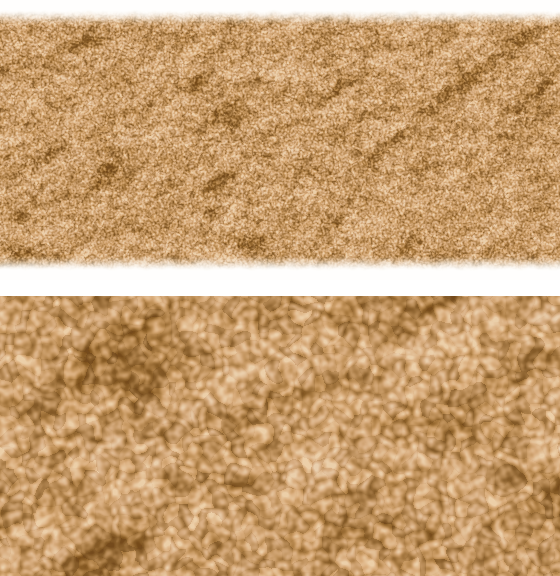
Top: the whole. Bottom: its middle third, enlarged.
This texture is drawn by a WebGL 2 fragment shader. Its source:

```glsl
#version 300 es
precision highp float;

#define CRUMB_SCALE 74.0
#define GRIT_SCALE 117.0
#define LUMP_SCALE 9.0
#define CRUMB_AMOUNT 0.58
#define GRIT_AMOUNT 0.52
#define RELIEF_AMOUNT 0.46
#define LUMP_AMOUNT 0.24
#define CREVICE_AMOUNT 1.7
#define CREVICE_ANGLE 0.68
#define LIGHT_STEP vec2(-0.005, 0.013)

uniform vec2 u_resolution;
out vec4 fragColor;

// Integer hash giving two values in 0..1
vec2 hash2(vec2 cell) {
    uvec2 v = uvec2(ivec2(cell)) * 1664525u + 1013904223u;
    v.x += v.y * 1664525u;
    v.y += v.x * 1664525u;
    v ^= v >> 16u;
    v.x += v.y * 1664525u;
    v.y += v.x * 1664525u;
    v ^= v >> 16u;
    return vec2(v & 65535u) / 65535.0;
}

float cornerSlope(vec2 cell, vec2 offset) {
    float angle = 6.28318 * hash2(cell).x;
    return dot(vec2(cos(angle), sin(angle)), offset);
}

float gradientNoise(vec2 p) {
    vec2 i = floor(p), f = p - i;
    vec2 u = f * f * f * (f * (f * 6.0 - 15.0) + 10.0);
    vec2 e = vec2(0.0, 1.0);
    float low = mix(cornerSlope(i, f), cornerSlope(i + e.yx, f - e.yx), u.x);
    float high = mix(cornerSlope(i + e.xy, f - e.xy), cornerSlope(i + e.yy, f - e.yy), u.x);
    return mix(low, high, u.y);
}

mat2 rotation(float a) {
    return mat2(cos(a), -sin(a), sin(a), cos(a));
}

// Height of the clumped surface
float lumpHeight(vec2 p) {
    float sum = 0.0, amplitude = 1.0;
    p *= LUMP_SCALE;
    for (int octave = 0; octave < 3; octave++) {
        sum += amplitude * gradientNoise(p);
        p = rotation(0.6) * p * 2.1 + 17.3;
        amplitude *= 0.55;
    }
    return sum;
}

// Rounded crumbs: x is the distance to the nearest centre, y its random tint
vec2 crumbs(vec2 p) {
    vec2 cell = floor(p), nearest = vec2(9.0, 0.0);
    for (int y = -1; y <= 1; y++) {
        for (int x = -1; x <= 1; x++) {
            vec2 id = cell + vec2(x, y);
            vec2 jitter = hash2(id);
            float d = length(id + 0.1 + 0.8 * jitter - p);
            if (d < nearest.x) nearest = vec2(d, fract(jitter.x * 7.0 + jitter.y * 5.0));
        }
    }
    return nearest;
}

// Long ragged hollows running up to the right
float crevices(vec2 p) {
    vec2 q = rotation(CREVICE_ANGLE) * p;
    float ragged = 0.3 * gradientNoise(p * 31.0 + 5.0);
    float streak = gradientNoise(q * vec2(4.5, 11.0) + 40.0);
    return smoothstep(0.14, 0.62, streak + ragged);
}

// Sand colours from shadow to highlight
vec3 sandColor(float tone) {
    vec3 c = mix(vec3(0.46, 0.29, 0.10), vec3(0.53, 0.36, 0.15), smoothstep(-3.0, -1.9, tone));
    c = mix(c, vec3(0.67, 0.49, 0.27), clamp((tone + 1.9) / 1.05, 0.0, 1.0));
    c = mix(c, vec3(0.77, 0.59, 0.38), clamp((tone + 0.85) / 0.85, 0.0, 1.0));
    c = mix(c, vec3(0.85, 0.68, 0.50), clamp(tone / 0.85, 0.0, 1.0));
    return mix(c, vec3(0.92, 0.81, 0.67), clamp((tone - 0.85) / 1.3, 0.0, 1.0));
}

void main() {
    vec2 p = gl_FragCoord.xy / u_resolution.y;

    // Clumps lit from above
    float height = lumpHeight(p);
    float relief = height - lumpHeight(p + LIGHT_STEP);

    // Crumbs and fine grit
    vec2 warp = vec2(gradientNoise(p * 40.0), gradientNoise(p * 40.0 + 71.0));
    vec2 crumb = crumbs(p * CRUMB_SCALE + warp);
    float grain = (0.45 - crumb.x) * 4.0 + (crumb.y - 0.5) * 2.0;
    float grit = gradientNoise(rotation(0.4) * p * GRIT_SCALE);

    float tone = 0.18 + CRUMB_AMOUNT * grain + GRIT_AMOUNT * 4.0 * grit
               + RELIEF_AMOUNT * 5.0 * relief + LUMP_AMOUNT * 3.4 * height
               - CREVICE_AMOUNT * crevices(p);
    vec3 color = sandColor(tone);
    color += vec3(0.012, 0.0, -0.025) * (crumb.y - 0.5);

    // Soft white borders at top and bottom
    float edge = p.y + 0.008 * gradientNoise(p * 24.0 + 9.0);
    float border = max(smoothstep(0.905, 0.965, edge), 1.0 - smoothstep(0.032, 0.09, edge));
    fragColor = vec4(mix(color, vec3(1.0, 0.998, 0.992), border), 1.0);
}
```
